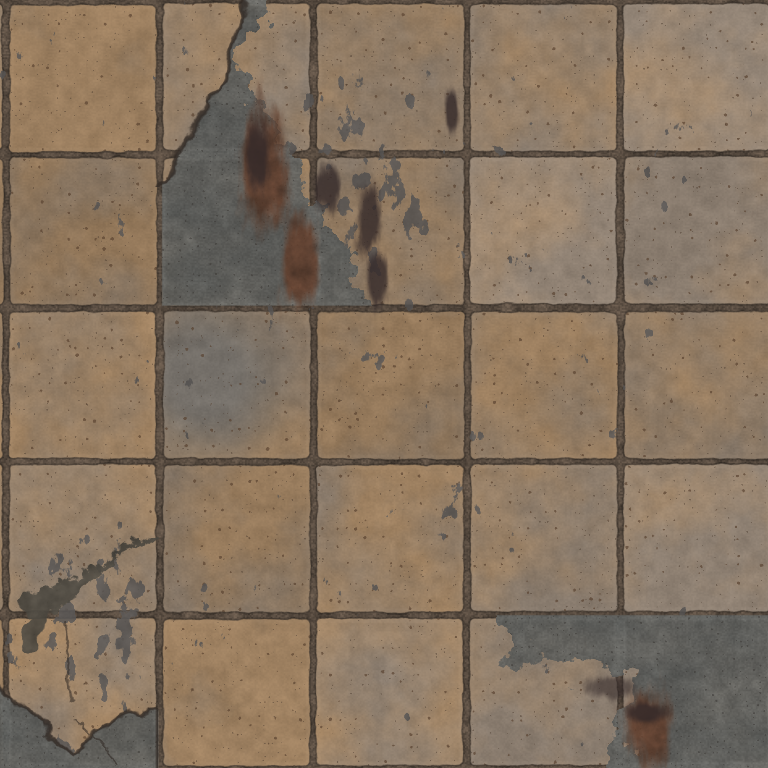
A WebGL 1 fragment shader for this texture:

```glsl
precision highp float;
uniform vec2 u_resolution;

float hash(vec2 p) {
  return fract(sin(dot(p, vec2(127.1, 311.7))) * 43758.545);
}

float noise(vec2 p) {
  vec2 i = floor(p), f = fract(p);
  f = f * f * (3.0 - 2.0 * f);
  return mix(mix(hash(i), hash(i + vec2(1, 0)), f.x),
             mix(hash(i + vec2(0, 1)), hash(i + vec2(1, 1)), f.x), f.y);
}

float fbm(vec2 p) {
  float sum = 0.0, amp = 0.52;
  for (int i = 0; i < 5; i++) {
    sum += amp * noise(p);
    p = mat2(1.6, 1.2, -1.2, 1.6) * p + 7.3;
    amp *= 0.5;
  }
  return sum;
}

float segment(vec2 p, vec2 a, vec2 b) {
  vec2 ab = b - a;
  return length(p - a - ab * clamp(dot(p - a, ab) / dot(ab, ab), 0.0, 1.0));
}

// Soft blot with a ragged, vertically streaked edge
float stain(vec2 p, vec2 center, vec2 size) {
  vec2 d = (p - center) / size;
  float ragged = fbm(p * vec2(16.0, 5.0)) - 0.5;
  return smoothstep(0.2, 0.75, exp(-dot(d, d)) + ragged * 0.7);
}

// Small round holes, at most one per cell
float pits(vec2 p, float density) {
  vec2 cell = floor(p);
  vec2 center = 0.25 + 0.5 * vec2(hash(cell + 3.1), hash(cell + 8.7));
  float radius = 0.05 + 0.13 * hash(cell + 5.3);
  float d = length(fract(p) - center) + (noise(p * 6.0) - 0.5) * 0.12;
  return step(hash(cell), density) * (1.0 - smoothstep(radius - 0.06, radius + 0.06, d));
}

void main() {
  vec2 p = gl_FragCoord.xy / u_resolution * 5.0;
  float aa = 5.0 / min(u_resolution.x, u_resolution.y);
  vec2 q = p - vec2(0.04, -0.005);
  vec2 id = floor(q);
  float tone = hash(id + 2.0), warmth = hash(id + 19.0);
  float broad = fbm(p * 2.2 + tone * 9.0), fine = fbm(p * 13.0);
  float grain = noise(p * 95.0) - 0.5;
  float jag = fbm(p * 6.0 + 31.0) - 0.5;

  // Rounded tile with worn, uneven edges
  vec2 f = fract(q) - 0.5 + (vec2(tone, warmth) - 0.5) * 0.01;
  float edge = length(max(abs(f) - 0.446, 0.0)) - 0.03 + (fine - 0.5) * 0.025;
  float tile = 1.0 - smoothstep(-aa, aa, edge);

  // Clay glaze, cooler toward the right and in one greyed tile
  float ochre = clamp(0.75 - id.x * 0.13 + (warmth - 0.5) * 0.6 + (broad - 0.5) * 1.8, 0.0, 1.0);
  vec3 clay = mix(vec3(0.54, 0.485, 0.43), vec3(0.575, 0.465, 0.345), ochre);
  float greyed = 1.0 - smoothstep(0.2, 0.75, length(q - vec2(1.3, 2.55)));
  clay = mix(clay, vec3(0.44, 0.42, 0.395), greyed * step(1.0, id.x) * step(id.y, 2.0) * step(2.0, id.y));
  clay *= 0.94 + tone * 0.1 + (broad - 0.5) * 0.22 + (fine - 0.5) * 0.12 + grain * 0.06;
  clay += 0.035 * smoothstep(-0.05, -0.015, edge);
  clay = mix(clay, vec3(0.34, 0.25, 0.18), 0.65 * pits(p * 17.0, 0.16));
  clay = mix(clay, vec3(0.31, 0.25, 0.2), 0.5 * pits(p * 34.0 + 4.0, 0.13));

  // Gritty mortar, shadowed against the tiles
  vec3 mortar = vec3(0.35, 0.3, 0.255) * (0.72 + 0.55 * fine + grain * 0.35);
  mortar *= 0.72 + 0.28 * smoothstep(0.0, 0.018, edge);
  vec3 color = mix(mortar, clay, tile);

  // Bare cement: upper wedge, lower right slab, lower left corner
  float left = 1.46 + (p.y - 4.48) * (p.y > 4.48 ? 0.27 : 0.59) + jag * 0.16;
  float right = 1.58 + max((p.y - 4.45) * 0.3, (4.45 - p.y) * 0.62) + jag * 0.5 + (fine - 0.5) * 0.3;
  float wedge = min(min(p.x - left, right - p.x), min(p.y - 3.01, p.x - 1.055));
  float slab = max(min(p.x - 3.32, p.y - 0.63), p.x - 4.02 - 0.2 * p.y) + jag * 0.4 + (fine - 0.5) * 0.18;
  slab = min(slab, min(0.995 - p.y, p.x - 3.1));
  float cornerTop = max(0.5 - 0.85 * p.x, 0.32 * smoothstep(0.35, 0.7, p.x));
  float corner = min(cornerTop - p.y + jag * 0.22, 1.03 - p.x);
  float bare = max(max(wedge, slab), corner);
  vec3 cement = mix(vec3(0.35, 0.36, 0.355), vec3(0.45, 0.445, 0.425), fbm(p * vec2(3.0, 5.0) + 12.0));
  cement *= 0.88 + fine * 0.24 + grain * 0.14;
  cement = mix(cement, vec3(0.24, 0.23, 0.22), 0.55 * pits(p * 26.0, 0.3));
  cement *= 0.9 + 0.1 * smoothstep(0.0, 0.03, edge + 0.03 + 0.06 * (1.0 - tile));
  color = mix(color, cement, 0.95 * smoothstep(-aa, aa, bare));

  // Flakes lost around the damaged areas
  float worn = max(exp(-dot(p - vec2(2.3, 3.75), p - vec2(2.3, 3.75)) * 1.8),
                   exp(-pow(length((p - vec2(0.6, 0.85)) / vec2(0.55, 0.75)), 4.0)));
  float flakes = smoothstep(0.0, 0.035, fbm(p * vec2(9.0, 6.0) + 40.0) - 0.79 + worn * 0.17);
  color = mix(color, vec3(0.34, 0.33, 0.325) * (0.85 + fine * 0.3), flakes * 0.85 * step(bare, 0.0));

  // Broken rims and cracks
  float rim = (1.0 - smoothstep(0.006, 0.025, abs(p.x - left))) * step(3.78, p.y);
  rim = max(rim, (1.0 - smoothstep(0.005, 0.025, abs(corner))) * step(p.x, 1.03));
  vec2 bent = p + vec2(jag, fine - 0.5) * 0.16;
  float gap = segment(bent, vec2(0.22, 1.05), vec2(0.97, 1.5)) - 0.012 - 0.07 * smoothstep(0.8, 0.2, p.x);
  gap = min(gap, segment(bent, vec2(0.24, 1.1), vec2(0.22, 0.8)) - 0.055);
  color = mix(color, vec3(0.29, 0.275, 0.245) * (0.75 + fine * 0.5), 0.9 * (1.0 - smoothstep(-aa, aa, gap)));
  float hairline = min(segment(bent, vec2(0.4, 0.95), vec2(0.5, 0.45)), segment(bent, vec2(0.5, 0.3), vec2(0.75, 0.0)));
  rim = max(rim, 0.7 * (1.0 - smoothstep(0.003, 0.014, hairline)));
  color = mix(color, vec3(0.19, 0.16, 0.14), 0.8 * rim);

  // Rust runs and dark burns
  float rust = max(stain(p, vec2(1.72, 3.9), vec2(0.16, 0.42)), stain(p, vec2(1.96, 3.28), vec2(0.13, 0.3)));
  rust = max(rust, stain(p, vec2(4.23, 0.27), vec2(0.17, 0.25)));
  color = mix(color, vec3(0.36, 0.22, 0.15) * (0.7 + fine * 0.6), 0.8 * rust);
  float burn = max(stain(p, vec2(1.69, 4.0), vec2(0.08, 0.24)), stain(p, vec2(2.4, 3.58), vec2(0.085, 0.25)));
  burn = max(burn, max(stain(p, vec2(2.13, 3.78), vec2(0.08, 0.17)), stain(p, vec2(2.94, 4.27), vec2(0.045, 0.14))));
  burn = max(burn, max(stain(p, vec2(2.45, 3.2), vec2(0.07, 0.2)), stain(p, vec2(4.22, 0.36), vec2(0.14, 0.07))));
  burn = max(burn, 0.7 * stain(p, vec2(3.98, 0.53), vec2(0.16, 0.08)));
  color = mix(color, vec3(0.2, 0.16, 0.16), 0.8 * burn);

  gl_FragColor = vec4(color, 1.0);
}
```
